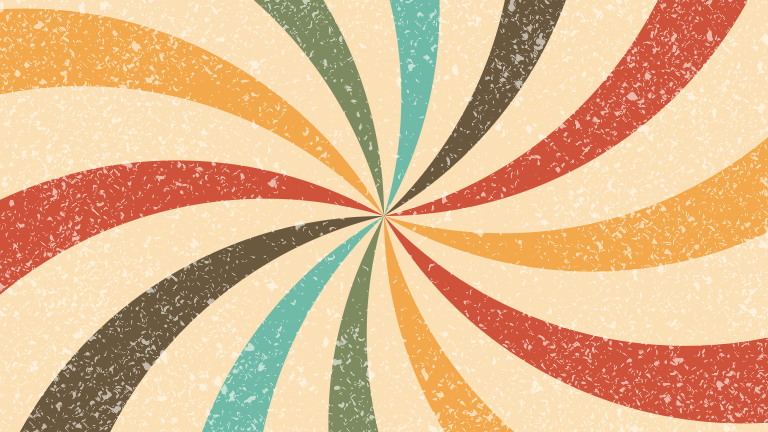
Reproduce this background procedurally as a WebGL 1 fragment shader.

```glsl
precision highp float;
// Retro swirl of twelve coloured arms on cream, worn by pale grit.
uniform vec2 u_resolution;

const float PI = 3.14159265;
const float ARMS = 12.0;
const float ARM_FILL = 0.447;     // share of each sector covered by its arm
const float ARC_DIAMETER = 1.921; // each arm edge is an arc of this circle

const vec3 CREAM = vec3(0.988, 0.878, 0.710);
const vec3 RED = vec3(0.812, 0.325, 0.231);
const vec3 BROWN = vec3(0.420, 0.350, 0.247);
const vec3 TEAL = vec3(0.435, 0.733, 0.655);
const vec3 GREEN = vec3(0.494, 0.545, 0.380);
const vec3 YELLOW = vec3(0.949, 0.659, 0.294);
const vec3 GRIT = vec3(1.0, 0.985, 0.95);

vec3 hash3(vec2 p) {
  vec3 q = fract(p.xyx * vec3(0.1031, 0.1030, 0.0973));
  q += dot(q, q.yxz + 33.33);
  return fract((q.xxy + q.yzz) * q.zyx);
}

// Colours cycle by five; the last arm breaks the cycle with yellow.
vec3 armColor(float index) {
  float i = index > 10.5 ? 4.0 : mod(index, 5.0);
  if (i < 0.5) return RED;
  if (i < 1.5) return BROWN;
  if (i < 2.5) return TEAL;
  if (i < 3.5) return GREEN;
  return YELLOW;
}

float coverage(float distance, float pixel) {
  return clamp(0.5 - distance / pixel, 0.0, 1.0);
}

// Swirl: unbend the arcs, then split the angle into equal sectors.
vec3 swirl(vec2 p, float pixel) {
  float radius = length(p);
  float bend = asin(min(radius / ARC_DIAMETER, 1.0));
  float angle = atan(p.y, p.x + 1e-6) - bend;
  float sector = angle * ARMS / (2.0 * PI) + 0.5 - 0.5 * ARM_FILL;
  float offset = abs(fract(sector) - 0.5) - 0.5 * ARM_FILL;
  float edge = offset * 2.0 * PI / ARMS * radius;
  vec3 arm = armColor(mod(floor(sector), ARMS));
  return mix(CREAM, arm, coverage(edge, pixel));
}

// Layered sines make round specks ragged.
vec2 ragged(vec2 p) {
  vec2 w = sin(p.yx * vec2(173.0, 191.0) + 2.0 * sin(p * 97.0));
  w += 0.6 * sin(p.yx * vec2(347.0, 389.0) + p * 211.0);
  return p + 0.0028 * w;
}

// Cellular specks: one stretched dot in a random share of the cells.
float specks(vec2 p, float cells, float density, float size, float pixel) {
  vec2 g = p * cells;
  float nearest = 1.0;
  for (int y = -1; y <= 1; y++) {
    for (int x = -1; x <= 1; x++) {
      vec2 cell = floor(g) + vec2(float(x), float(y));
      vec3 place = hash3(cell + cells * 3.0);
      vec3 shape = hash3(cell + cells * 7.0 + 51.0);
      vec2 d = g - cell - place.xy;
      float turn = shape.x * PI;
      vec2 axis = vec2(cos(turn), sin(turn));
      d = vec2(dot(d, axis) * 0.75, dot(d, vec2(-axis.y, axis.x)) * 1.3);
      float radius = size * mix(0.4, 1.0, shape.y * shape.y);
      float dotEdge = length(d) - radius;
      if (place.z < density) nearest = min(nearest, dotEdge);
    }
  }
  return coverage(nearest / cells, pixel);
}

// Grit gathers in loose patches and thins out near the hub.
float grit(vec2 p, float pixel) {
  float patches = sin(p.x * 9.0 + 2.0 * sin(p.y * 7.0))
                * sin(p.y * 11.0 + 2.0 * sin(p.x * 6.0 + 1.0));
  float spread = smoothstep(0.0, 0.75, length(p));
  float density = mix(0.10, 0.48, spread) * (1.0 + 0.4 * patches);
  vec2 q = ragged(p) + 20.0;
  float coarse = specks(q, 25.0, density * 0.7, 0.24, pixel);
  float medium = specks(q, 57.0, density, 0.31, pixel);
  float fine = specks(q, 113.0, density, 0.34, pixel);
  return max(coarse, max(medium, fine));
}

void main() {
  float pixel = 1.0 / u_resolution.y;
  vec2 p = (gl_FragCoord.xy - 0.5 * u_resolution) * pixel;
  vec3 color = swirl(p, pixel);
  color = mix(color, GRIT, 0.6 * grit(p, pixel));
  gl_FragColor = vec4(color, 1.0);
}
```
